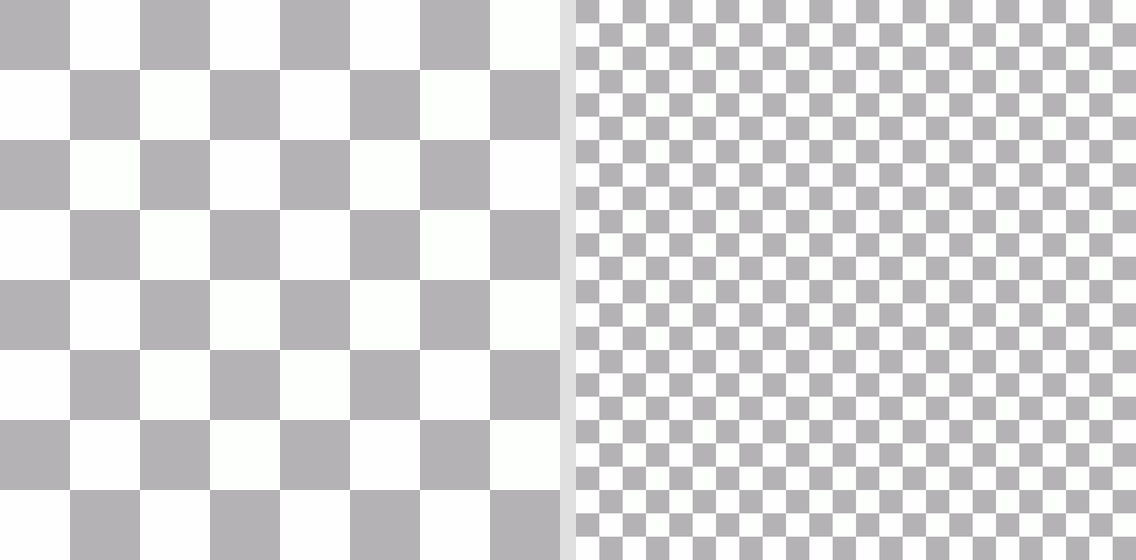
Left: one tile. Right: repeated 3 by 3.
Give the GLSL for this pattern, as a Shadertoy shader.

```glsl
// Plain checkerboard of eight by eight flat squares, grey and white.
// Two smoothed square waves are multiplied to give the checks; a hash per
// cell gives some of the white squares a barely visible green tint.

const float CELLS = 8.0;        // even, so the board wraps
const float TINTED_SHARE = 0.35;
const vec3 GREY = vec3(0.706, 0.698, 0.710);
const vec3 WHITE = vec3(0.998, 0.998, 0.998);
const vec3 TINTED_WHITE = vec3(0.988, 1.0, 0.984);

float hash(vec2 cell) {
    vec3 p = fract(cell.xyx * vec3(0.1031, 0.1030, 0.0973));
    p += dot(p, p.yzx + 33.33);
    return fract((p.x + p.y) * p.z);
}

// +1 in even cells, -1 in odd ones, with edges one pixel wide
vec2 squareWave(vec2 p, vec2 pixel) {
    vec2 fromCentre = abs(mod(p + 0.5, 2.0) - 1.0);
    return clamp(2.0 * (0.5 - fromCentre) / pixel, -1.0, 1.0);
}

float checker(vec2 p, vec2 pixel) {
    vec2 wave = squareWave(p, pixel);
    return 0.5 + 0.5 * wave.x * wave.y;
}

// White of one cell, the index wrapped to the board
vec3 cellWhite(vec2 p, float cells) {
    float tinted = step(hash(mod(floor(p), cells) + 1.0), TINTED_SHARE);
    return mix(WHITE, TINTED_WHITE, tinted);
}

void mainImage(out vec4 fragColor, in vec2 fragCoord) {
    vec2 p = CELLS * fragCoord / iResolution.xy;
    vec2 pixel = CELLS / iResolution.xy;
    vec3 colour = mix(GREY, cellWhite(p, CELLS), checker(p, pixel));
    fragColor = vec4(colour, 1.0);
}
```
